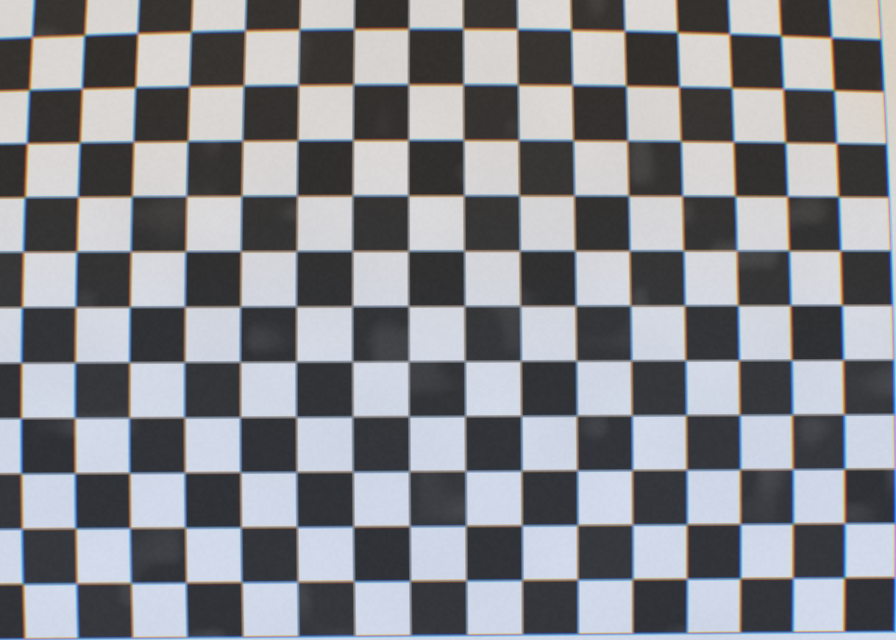
Reproduce this pattern procedurally as a Shadertoy shader.

```glsl
#define PITCH 0.0876
#define LENS vec2(0.584, 0.73)
#define BARREL vec2(0.063, 0.072)
#define LAST_CELL vec2(8.0, 11.0)
#define EDGE_SOFT 0.034
#define FRINGE 0.003
#define PAPER_WARM vec3(0.855, 0.838, 0.825)
#define PAPER_COOL vec3(0.815, 0.848, 0.912)
#define INK_WARM vec3(0.205, 0.195, 0.185)
#define INK_COOL vec3(0.195, 0.205, 0.225)
#define GRAIN 0.014

float hash(vec2 p) {
    vec3 q = fract(p.xyx * 0.1031);
    q += dot(q, q.yzx + 33.33);
    return fract((q.x + q.y) * q.z);
}

float valueNoise(vec2 p) {
    vec2 i = floor(p), f = fract(p);
    f = f * f * (3.0 - 2.0 * f);
    return mix(mix(hash(i), hash(i + vec2(1, 0)), f.x),
               mix(hash(i + vec2(0, 1)), hash(i + vec2(1, 1)), f.x), f.y);
}

// Bent board: column and row coordinates, with y pointing down
vec2 boardCoord(vec2 p) {
    float lean = p.y - 0.438;
    float dx = p.x - LENS.x - 0.011 * lean * lean;
    float dy = p.y - LENS.y;
    float column = dx * (0.994 + BARREL.x * dx * dx + BARREL.y * dy * dy) / PITCH - 1.625;

    // Upper rows bow at both ends; lower rows tilt up to the right
    float side = (p.x - 0.703) / 0.666;
    float top = max(0.474 - p.y, 0.0);
    float bow = 0.089 * top * top * side * side - 0.008 * (p.y - 0.274) * side;
    float t = p.y - bow - 0.0456;
    return vec2(column, t * (1.0 + 0.012 * t) / 0.0871);
}

// Alternates between +1 and -1 in each cell, with soft crossings
vec2 squareWave(vec2 g, float width) {
    vec2 toLine = 0.5 - abs(fract(g) - 0.5);
    return (1.0 - 2.0 * mod(floor(g), 2.0)) * smoothstep(-width, width, toLine) * min(toLine / width, 1.0);
}

// 1 on paper, 0 on ink; plain paper past the last column and row
float paperMask(vec2 p, float width) {
    vec2 g = boardCoord(p);
    vec2 wave = squareWave(g, width);
    vec2 margin = smoothstep(-width, width, g - LAST_CELL);
    return max(0.5 + 0.5 * wave.x * wave.y, max(margin.x, margin.y));
}

void mainImage(out vec4 fragColor, in vec2 fragCoord) {
    vec2 p = vec2(fragCoord.x, iResolution.y - fragCoord.y) / iResolution.y;
    float width = max(EDGE_SOFT, 0.8 / (iResolution.y * PITCH));

    // Colour fringes grow away from the lens axis
    vec2 axis = vec2(0.62, 0.58);
    vec3 mask;
    for (int i = 0; i < 3; i++) {
        float zoom = 1.0 + FRINGE * float(i - 1);
        mask[i] = paperMask(axis + (p - axis) * zoom, width);
    }

    // Light turns from warm above to cool below
    float cool = smoothstep(0.12, 0.78, p.y + 0.06 * (valueNoise(p * 4.0) - 0.5));
    vec3 paper = mix(PAPER_WARM, PAPER_COOL, cool);
    vec3 ink = mix(INK_WARM, INK_COOL, cool);

    // Uneven print and pale smudges
    vec2 cell = floor(boardCoord(p));
    ink += 0.03 * (hash(cell + 40.0) - 0.4);
    ink += 0.07 * smoothstep(0.72, 1.0, valueNoise(p * 15.0 + 7.0));
    paper += 0.025 * (valueNoise(p * 9.0 + 21.0) - 0.5);

    // Tan glow in the upper right corner
    float corner = length((p - vec2(1.42, 0.0)) * vec2(1.0, 0.55));
    paper -= vec3(0.0, 0.025, 0.07) * (1.0 - smoothstep(0.0, 0.2, corner));

    vec3 colour = mix(ink, paper, mask);
    colour += GRAIN * (valueNoise(p * 230.0) - 0.5);
    fragColor = vec4(clamp(colour, 0.0, 1.0), 1.0);
}
```
